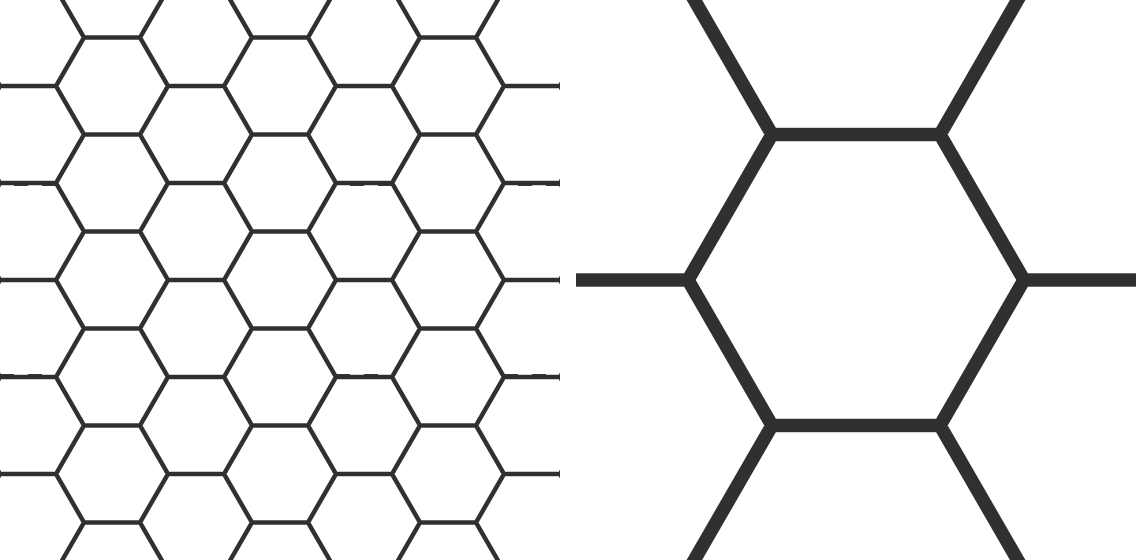
Left, the full canvas; right, a detail of the centre.
Give the GLSL for this pattern, as a three.js fragment shader.

```glsl
// Honeycomb of flat-topped regular hexagons, drawn as dark outlines on white.
// Each point is folded into its nearest cell and measured to that cell's edge;
// a few horizontal edges carry faint stepped dashes on their inner side.

#define SIDE 0.1
#define LINE_WIDTH 0.008
#define STEP_HEIGHT 0.0013
#define DASH 0.025
#define INK vec3(0.19)
#define PAPER vec3(1.0)

varying vec2 vUv;

const float ROOT3 = 1.7320508;
const vec2 PERIOD = SIDE * vec2(3.0, ROOT3);

// Offset from the nearest hexagon centre: two interleaved rectangular grids.
vec2 nearestCentre(vec2 p) {
  vec2 a = mod(p + 0.5 * PERIOD, PERIOD) - 0.5 * PERIOD;
  vec2 b = mod(p, PERIOD) - 0.5 * PERIOD;
  return dot(a, a) < dot(b, b) ? a : b;
}

// Distance from a point inside a hexagon to its nearest edge.
float edgeDistance(vec2 offset) {
  vec2 q = abs(offset);
  return 0.5 * PERIOD.y - max(q.y, dot(q, vec2(0.5 * ROOT3, 0.5)));
}

// Signed distance to the dashes on the edges one row above and below centre.
float steppedDashes(vec2 p) {
  float x = p.x + 0.5;
  float column = floor(x / PERIOD.x);
  float along = x - column * PERIOD.x;
  float phase = mod(along - (p.y > 0.0 ? DASH : 0.0), 2.0 * DASH);
  float dash = abs(phase - 0.5 * DASH) - 0.5 * DASH;
  float inward = PERIOD.y - abs(p.y);
  float band = max(-inward, inward - 0.5 * LINE_WIDTH - STEP_HEIGHT);
  float box = max(max(dash, along - SIDE), band);
  return column == 1.0 ? 1.0 : box;
}

void main() {
  vec2 p = vUv - 0.5;
  float outline = edgeDistance(nearestCentre(p)) - 0.5 * LINE_WIDTH;
  float shape = min(outline, steppedDashes(p));

  // Blend across one pixel at the border of the line.
  float pixel = max(fwidth(vUv.x), 0.00001);
  float ink = clamp(0.5 - shape / pixel, 0.0, 1.0);
  gl_FragColor = vec4(mix(PAPER, INK, ink), 1.0);
}
```
